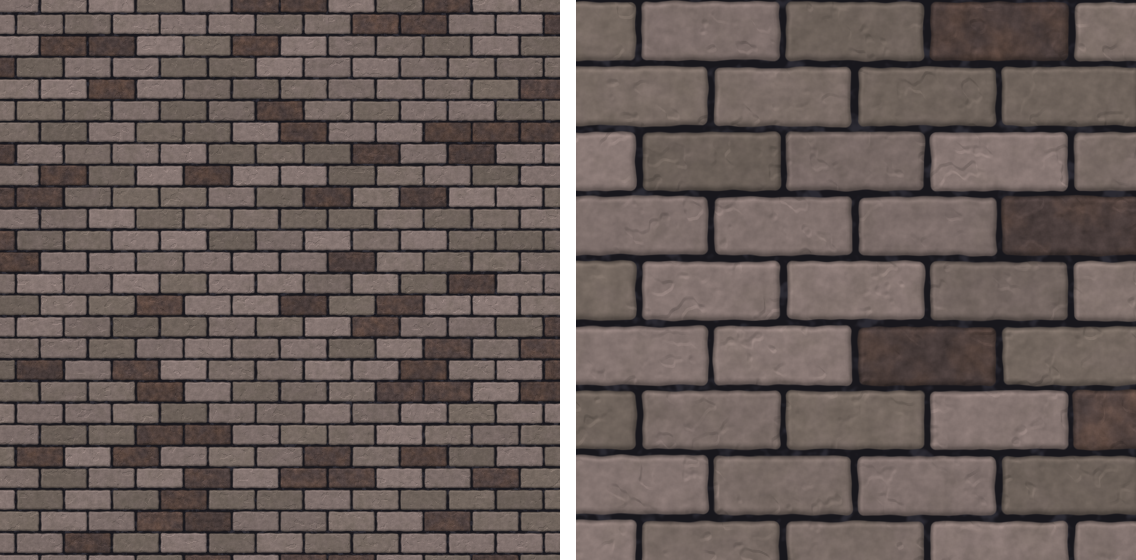
Left: the whole. Right: its middle third, enlarged.
A WebGL 1 fragment shader for this texture:

```glsl
precision highp float;
// Weathered running-bond brick wall: a rounded-box distance per brick cuts the
// dark joints, gradient noise adds chips, grain and stains, and a height
// difference along the light direction shades bevels and chipped faces.

uniform vec2 u_resolution;

#define GRID vec2(11.67, 25.91)      // bricks across, courses down
#define ORIGIN vec2(0.071, 0.0240)   // a joint crossing, from the top left
#define JOINT 0.0036                 // joint width
#define CORNER 0.0035                // corner radius
#define BEVEL 0.0038                 // width of the worn rim
#define DARK_SHARE 0.18              // share of dark burnt bricks
#define CHIP_DEPTH 0.65
#define RELIEF 0.19                  // strength of the shading
#define TO_LIGHT vec2(-0.0004, -0.0009)

const vec3 MORTAR = vec3(0.095, 0.090, 0.110);
const vec3 MORTAR_DUST = vec3(0.170, 0.165, 0.195);
const vec3 OLIVE = vec3(0.430, 0.385, 0.355);
const vec3 ROSE = vec3(0.505, 0.445, 0.430);
const vec3 BURNT = vec3(0.290, 0.242, 0.235);
const vec3 RUST = vec3(0.365, 0.285, 0.250);

float hash(vec2 p) {
  vec3 q = fract(vec3(p.xyx) * 0.1031);
  q += dot(q, q.yzx + 33.33);
  return fract((q.x + q.y) * q.z);
}

float cornerSlope(vec2 cell, vec2 offset) {
  float angle = 6.2832 * hash(cell);
  return dot(vec2(cos(angle), sin(angle)), offset);
}

// Gradient noise, about -0.7 to 0.7
float noise(vec2 p) {
  vec2 i = floor(p), f = fract(p);
  vec2 u = f * f * f * (f * (f * 6.0 - 15.0) + 10.0);
  vec2 e = vec2(1.0, 0.0);
  float low = mix(cornerSlope(i, f), cornerSlope(i + e.xy, f - e.xy), u.x);
  float high = mix(cornerSlope(i + e.yx, f - e.yx), cornerSlope(i + e.xx, f - e.xx), u.x);
  return mix(low, high, u.y);
}

float fbm(vec2 p) {
  float sum = 0.0, gain = 0.6;
  for (int i = 0; i < 4; i++) {
    sum += gain * noise(p);
    p = p * 2.03 + 17.7;
    gain *= 0.55;
  }
  return sum;
}

// Cell of the brick at p; alternate courses shift by half a brick
vec2 brickId(vec2 p) {
  vec2 g = (p - ORIGIN) * GRID + 40.0;
  float course = floor(g.y);
  return vec2(floor(g.x + 0.5 * (1.0 - mod(course, 2.0))), course);
}

// Distance inside the brick's uneven outline, negative in the joint
float brickDepth(vec2 p, vec2 id) {
  vec2 center = id + 0.5 - vec2(0.5 * (1.0 - mod(id.y, 2.0)), 0.0);
  vec2 local = p - (center - 40.0) / GRID - ORIGIN;
  vec2 jitter = vec2(hash(id + 3.1), hash(id + 7.7)) - 0.5;
  local -= 0.0008 * jitter;
  vec2 halfSize = 0.5 / GRID - 0.5 * JOINT - 0.0003 * jitter.yx;
  vec2 q = abs(local) - halfSize + CORNER;
  float outside = length(max(q, 0.0)) + min(max(q.x, q.y), 0.0) - CORNER;
  return 0.0013 * noise(p * 85.0 + id * 5.3) - outside;
}

// Rounded rim, stepped chips in patches and fine grain
float surfaceHeight(vec2 p, vec2 id) {
  vec2 q = p + id * 0.37;
  float rim = smoothstep(0.0, BEVEL, brickDepth(p, id));
  float patches = smoothstep(-0.12, 0.25, noise(q * 38.0 + 9.0));
  float chips = smoothstep(0.10, 0.24, noise(q * vec2(75.0, 100.0)) + 0.25 * noise(q * 210.0));
  return rim - CHIP_DEPTH * patches * chips + 0.16 * noise(q * 260.0);
}

vec3 brickColor(vec2 p, vec2 id) {
  vec2 q = p + id * 0.37;
  float stain = fbm(q * 42.0);
  float burnt = step(hash(id + 0.5), DARK_SHARE);
  float hue = hash(id + 11.3);
  vec3 pale = mix(OLIVE, ROSE, clamp(smoothstep(0.05, 0.75, hue) + 0.7 * stain, 0.0, 1.0));
  vec3 dark = mix(BURNT, RUST, clamp(0.15 + 0.4 * hue + 1.3 * stain, 0.0, 1.0));
  float tone = 0.94 + 0.12 * hash(id + 23.9);
  float mottling = 1.0 + (0.16 + 0.20 * burnt) * fbm(q * 110.0 + 4.0);
  return mix(pale, dark, burnt) * tone * mottling;
}

void main() {
  vec2 p = gl_FragCoord.xy / u_resolution;
  p.y = 1.0 - p.y;
  vec2 id = brickId(p);
  float depth = brickDepth(p, id);

  // Brick face, lit from above and darkened toward the joint
  float slope = surfaceHeight(p - TO_LIGHT, id) - surfaceHeight(p + TO_LIGHT, id);
  vec3 brick = brickColor(p, id) * (1.0 + RELIEF * clamp(slope, -1.3, 0.9));
  brick *= mix(0.72, 1.0, smoothstep(0.0, 0.0028, depth));

  // Joint with dusty spots
  vec3 joint = mix(MORTAR, MORTAR_DUST, smoothstep(0.05, 0.5, noise(p * 70.0) + 0.4 * noise(p * 240.0)));

  float soft = max(0.0006, 0.75 / min(u_resolution.x, u_resolution.y));
  gl_FragColor = vec4(mix(joint, brick, smoothstep(-soft, soft, depth)), 1.0);
}
```
